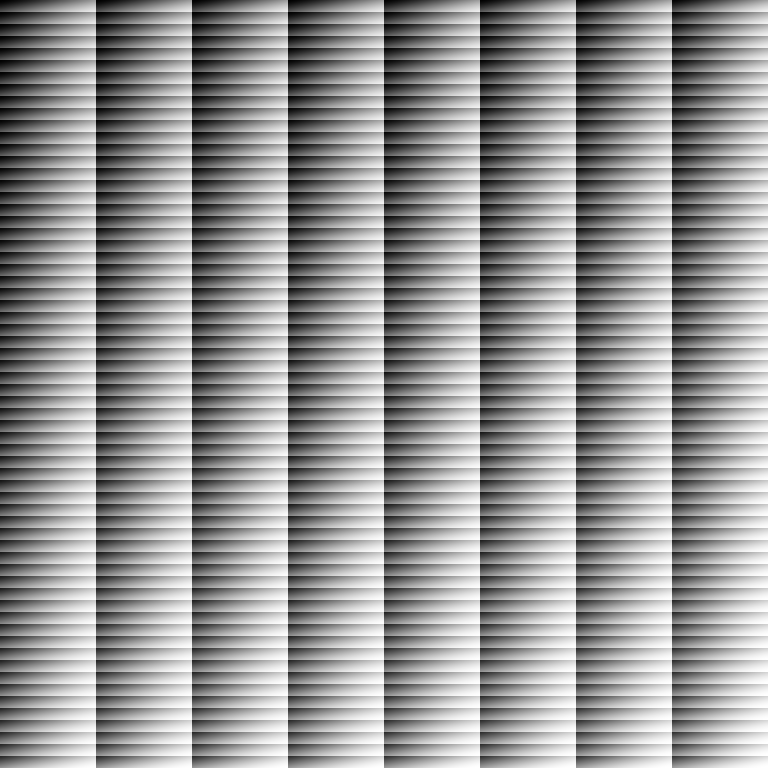
Give the GLSL for this pattern, as a WebGL 1 fragment shader.

```glsl
precision highp float;
// Grey ramps in 8 columns and 64 fine slats, brightening rightward and downward.

uniform vec2 u_resolution;

// Running integral of fract(v)
vec2 rampIntegral(vec2 v) {
    vec2 f = fract(v);
    return 0.5 * (floor(v) + f * f);
}

// Repeating 0 to 1 ramp, averaged over one pixel to smooth its edges
vec2 smoothRamp(vec2 v, vec2 pixelWidth) {
    return (rampIntegral(v + 0.5 * pixelWidth) - rampIntegral(v - 0.5 * pixelWidth)) / pixelWidth;
}

// Soft contrast curve with lifted midtones
float toneCurve(float light) {
    return smoothstep(0.0, 1.0, pow(clamp(light, 0.0, 1.0), 0.8));
}

void main() {
    vec2 uv = gl_FragCoord.xy / u_resolution;
    uv.y = 1.0 - uv.y;

    // Ramps within each cell: x across a column, y down a slat
    vec2 repeats = vec2(8.0, 64.0);
    vec2 cell = uv * repeats;
    vec2 ramp = smoothRamp(cell, repeats / u_resolution);
    vec2 cellIndex = cell - ramp;

    // Each slat has eight steps, and each column nudges them lighter
    float slatLight = clamp((ramp.y * 64.0 - 4.0 + cellIndex.x) / 63.0, 0.0, 1.0);
    float columnLight = clamp((ramp.x * 64.0 - 0.5) / 63.0, 0.0, 1.0);
    float descentLight = clamp(cellIndex.y / 63.0, 0.0, 1.0);

    float light = 0.50 * columnLight + 0.32 * slatLight + 0.18 * descentLight;
    gl_FragColor = vec4(vec3(toneCurve(light)), 1.0);
}
```
